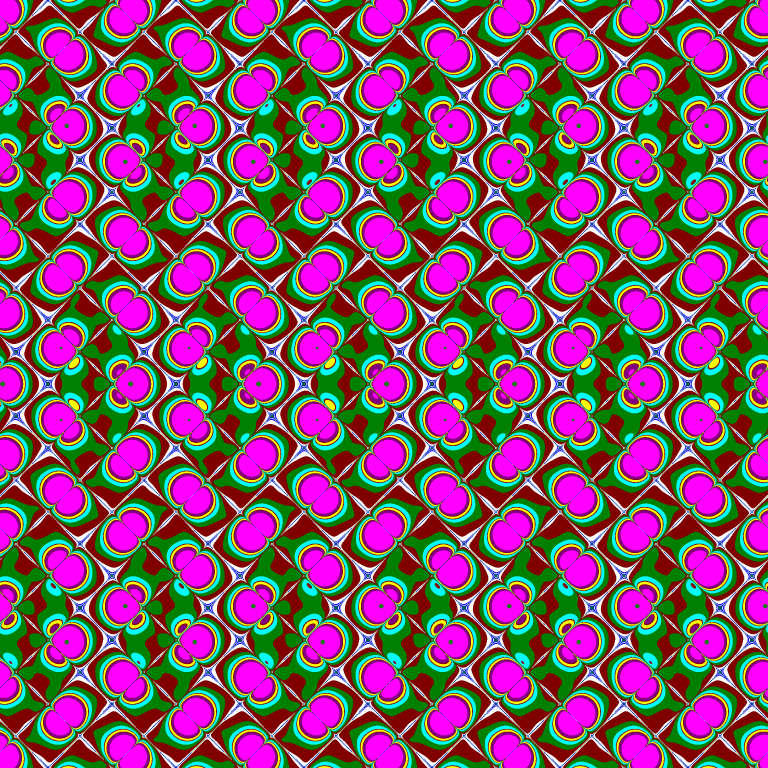
Give the GLSL for this pattern, as a Shadertoy shader.

```glsl
// Banded contours of a hexagonal wave field cut by a diagonal grid of zero lines.

const float PI = 3.14159265;
const float GRID_COUNT = 12.0;    // diagonal grid lines per canvas width
const float GRID_SHIFT = 0.0625;  // horizontal offset of the grid
const float HEX_COUNT = 12.0;     // columns of wave peaks per canvas width
const float PEAK_GAIN = 2.0;      // steepness of the peaks
const int SAMPLES = 3;            // antialiasing samples per axis

// Lower field level of each band
const float CORE_LEVEL = 5.33;
const float DISC_LEVEL = 1.35;
const float RIM_LEVEL = 0.45;
const float DARK_RING_LEVEL = 0.25;
const float YELLOW_LEVEL = -0.4;
const float THIN_RING_LEVEL = -0.65;
const float CYAN_LEVEL = -1.67;
const float GREEN_LEVEL = -2.9;
const float GROUND_LEVEL = -4.6;
const float STAR_LEVEL = -6.1;
const float STAR_LINE_LEVEL = -6.8;
const float STAR_INNER_LEVEL = -7.5;
const float STAR_CORE_LEVEL = -8.6;

const vec3 MAROON = vec3(0.5, 0.0, 0.0);
const vec3 MAGENTA = vec3(1.0, 0.0, 1.0);
const vec3 PURPLE = vec3(0.5, 0.0, 0.5);
const vec3 GREEN = vec3(0.0, 0.5, 0.0);
const vec3 CYAN = vec3(0.0, 1.0, 1.0);
const vec3 YELLOW = vec3(1.0, 1.0, 0.0);
const vec3 WHITE = vec3(1.0);
const vec3 BLUE = vec3(0.0, 0.0, 1.0);

// Three plane waves 60 degrees apart, peaking on a triangular lattice
float hexWaves(vec2 p) {
    float sum = 0.0;
    for (int i = 0; i < 3; i++) {
        float angle = float(i) * PI / 3.0;
        sum += cos(2.0 * PI * HEX_COUNT * dot(p, vec2(cos(angle), sin(angle))));
    }
    return sum;
}

// Vanishes along both families of diagonals
float diagonalGrid(vec2 p) {
    float x = p.x - GRID_SHIFT;
    return abs(sin(PI * GRID_COUNT * (x + p.y)) * sin(PI * GRID_COUNT * (x - p.y)));
}

// Logarithmic field: the two lattices beat against each other vertically
float field(vec2 p) {
    return log(diagonalGrid(p) + 1e-6) + PEAK_GAIN * hexWaves(p);
}

vec3 bandColor(float level) {
    // Discs and their rings
    if (level > CORE_LEVEL) return GREEN;
    if (level > DISC_LEVEL) return MAGENTA;
    if (level > RIM_LEVEL) return PURPLE;
    if (level > DARK_RING_LEVEL) return MAROON;
    if (level > YELLOW_LEVEL) return YELLOW;
    if (level > THIN_RING_LEVEL) return MAROON;
    if (level > CYAN_LEVEL) return CYAN;
    if (level > GREEN_LEVEL) return GREEN;
    if (level > GROUND_LEVEL) return MAROON;
    // Stars and grid lines
    if (level > STAR_LEVEL) return WHITE;
    if (level > STAR_LINE_LEVEL) return BLUE;
    if (level > STAR_INNER_LEVEL) return WHITE;
    if (level > STAR_CORE_LEVEL) return BLUE;
    return GREEN;
}

void mainImage(out vec4 fragColor, in vec2 fragCoord) {
    vec3 color = vec3(0.0);
    for (int j = 0; j < SAMPLES; j++) {
        for (int i = 0; i < SAMPLES; i++) {
            vec2 jitter = (vec2(i, j) + 0.5) / float(SAMPLES) - 0.5;
            vec2 p = (fragCoord + jitter - vec2(0.0, 0.5 * iResolution.y)) / iResolution.x;
            color += bandColor(field(p));
        }
    }
    fragColor = vec4(color / float(SAMPLES * SAMPLES), 1.0);
}
```
